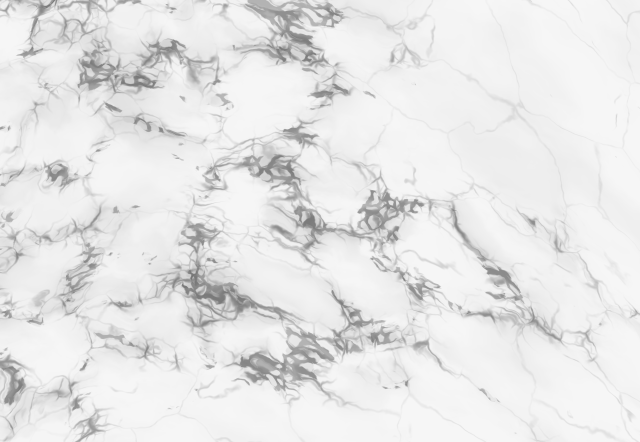
A Shadertoy shader for this texture:

```glsl
#define WHITE 0.966
#define INK 0.40
#define HAZE 0.075
#define ARCH 0.35
#define WARP 0.18
#define ROUGHNESS 0.045
#define SLAB_SCALE 4.4
#define STONE_SCALE 15.0
#define PEBBLE_SCALE 36.0
#define LEFT_BIAS 0.13
#define SAMPLES 2

float hash(vec2 p) {
    return fract(sin(dot(p, vec2(127.1, 311.7))) * 43758.5453);
}

float noise(vec2 p) {
    vec2 i = floor(p), f = fract(p);
    f = f * f * (3.0 - 2.0 * f);
    float low = mix(hash(i), hash(i + vec2(1, 0)), f.x);
    float high = mix(hash(i + vec2(0, 1)), hash(i + vec2(1, 1)), f.x);
    return mix(low, high, f.y);
}

float fbm(vec2 p, int octaves) {
    float sum = 0.0, amp = 0.5;
    for (int i = 0; i < octaves; i++) {
        sum += amp * noise(p);
        p = mat2(1.6, 1.2, -1.2, 1.6) * p + 17.3;
        amp *= 0.5;
    }
    return sum;
}

vec2 turbulence(vec2 p, int octaves) {
    return vec2(fbm(p, octaves), fbm(p + 37.0, octaves)) - 0.48;
}

// Gap between the two nearest cell centres: zero on the borders
float cellGap(vec2 p) {
    vec2 base = floor(p);
    float nearest = 9.0, second = 9.0;
    for (int y = -1; y <= 1; y++)
    for (int x = -1; x <= 1; x++) {
        vec2 cell = base + vec2(x, y);
        vec2 centre = cell + 0.05 + 0.9 * vec2(hash(cell), hash(cell + 71.3));
        float d = distance(p, centre);
        second = min(second, max(nearest, d));
        nearest = min(nearest, d);
    }
    return second - nearest;
}

float crack(float gap, float width) {
    return 1.0 - smoothstep(0.0, width, gap);
}

float marble(vec2 p) {
    // Arched flow direction, bent by broad and fine turbulence
    float fromCrest = p.x - 0.4;
    vec2 bent = vec2(p.x, 1.35 * (p.y + ARCH * fromCrest * fromCrest));
    vec2 warp = turbulence(p * 4.0, 4);
    vec2 q = bent + WARP * warp + ROUGHNESS * turbulence(p * 21.0, 4);

    // Borders at three sizes
    float slabs = cellGap(q * SLAB_SCALE);
    float stones = cellGap(q * STONE_SCALE);
    float pebbles = cellGap(q * PEBBLE_SCALE);

    // Patchiness at three sizes
    float patches = fbm(q * 8.0 + 11.0, 5);
    float breaks = smoothstep(0.36, 0.6, patches);
    float grain = smoothstep(0.3, 0.62, fbm(q * vec2(26.0, 34.0) + 7.0, 4));

    // Ragged belts of broken rock follow the slab borders
    float region = fbm(bent * 2.3 + 5.0, 4) + LEFT_BIAS * (0.7 - p.x);
    float zone = mix(0.12, 1.0, smoothstep(0.38, 0.62, region));
    float ragged = max(0.0, slabs + 0.8 * (0.48 - patches));
    float belt = zone * exp(-4.0 * ragged);
    float halo = zone * exp(-2.0 * ragged);

    // Veins, from broad to fine
    float slabVein = crack(slabs, 0.035 + 0.035 * zone * grain)
                   * mix(0.12, 0.75, zone * breaks) * mix(0.4, 1.0, grain);
    float stoneVein = crack(stones, 0.11 + 0.16 * belt * grain)
                    * smoothstep(0.1, 0.65, belt) * mix(0.25, 0.85, grain);
    float pebbleVein = crack(pebbles, 0.28)
                     * smoothstep(0.25, 0.8, belt) * 0.55 * grain;

    // Grey clots with pale pebbles inside
    float clotNoise = fbm(q * vec2(15.0, 23.0) + 3.0, 5);
    float clot = smoothstep(0.0, 0.07, clotNoise + 0.33 * belt - 0.78)
               * (1.0 - 0.85 * smoothstep(0.2, 0.42, pebbles))
               * mix(0.6, 0.95, grain);

    // Hairlines wandering across the pale slabs
    float ridge = abs(fbm(bent * 2.6 + 0.4 * warp + 23.0, 6) - 0.48);
    float hairline = crack(ridge, 0.011) * 0.35 * breaks * grain;

    float ink = max(max(slabVein, stoneVein), max(pebbleVein, clot));
    ink = max(ink, hairline);

    // Feathered shading around the belts and faint clouds
    float cloud = smoothstep(0.48, 0.8, fbm(q * 3.5 + 51.0, 5));
    float feather = smoothstep(0.4, 0.62, fbm(q * vec2(9.0, 13.0) + 29.0, 5));
    float haze = 0.3 * belt + 1.1 * halo * feather + 0.4 * cloud;
    return WHITE - HAZE * haze - INK * ink;
}

void mainImage(out vec4 fragColor, in vec2 fragCoord) {
    // Average a small grid of samples for smooth edges
    float shade = 0.0;
    for (int y = 0; y < SAMPLES; y++)
    for (int x = 0; x < SAMPLES; x++) {
        vec2 offset = (vec2(x, y) + 0.5) / float(SAMPLES) - 0.5;
        shade += marble((fragCoord + offset) / iResolution.y);
    }
    fragColor = vec4(vec3(shade / float(SAMPLES * SAMPLES)), 1.0);
}
```
